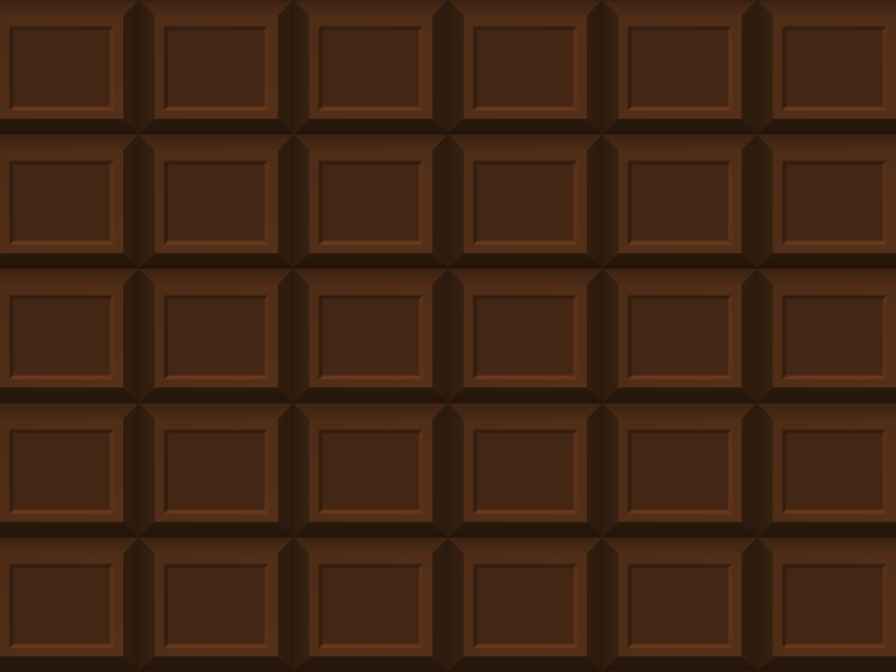
Write a Shadertoy shader that draws this pattern.

```glsl
// Distance to a rounded rectangle, negative inside
float roundedBox(vec2 p, vec2 halfSize, float radius) {
    vec2 q = abs(p) - halfSize + radius;
    return length(max(q, 0.0)) + min(max(q.x, q.y), 0.0) - radius;
}

// Blends four face colours: side is 0 at left/bottom and 1 at right/top
vec3 shadeFaces(vec3 left, vec3 right, vec3 bottom, vec3 top, vec2 side, float horizontal) {
    return mix(mix(left, right, side.x), mix(bottom, top, side.y), horizontal);
}

void mainImage(out vec4 fragColor, in vec2 fragCoord) {
    // Five rows, with a vertical groove on the canvas centre line
    float pixel = 5.0 / iResolution.y;
    vec2 cell = vec2(1.15, 1.0);
    vec2 uv = vec2(fragCoord.x - 0.5 * iResolution.x, fragCoord.y) * pixel;
    vec2 p = (fract(uv / cell) - 0.5) * cell;

    vec2 edge = 0.5 * cell - abs(p);
    vec2 side = 0.5 + 0.5 * sign(p) * smoothstep(0.0, pixel, edge);
    float edgeDist = min(edge.x, edge.y);

    // Raised frame, a little brighter towards the lower right
    vec3 color = vec3(0.32, 0.18, 0.092) * (1.0 + 0.06 * (p.x - p.y));

    // Mitred outer bevel, lit from above
    float miter = smoothstep(-pixel, pixel, edge.x - edge.y);
    vec3 bevel = shadeFaces(vec3(0.195, 0.117, 0.060), vec3(0.178, 0.106, 0.052),
                            vec3(0.150, 0.088, 0.042), vec3(0.268, 0.152, 0.080), side, miter);
    float slope = clamp(edgeDist / 0.117, 0.0, 1.0);
    bevel *= mix(0.9, 1.1, slope);
    color = mix(bevel, color, smoothstep(0.117 - pixel, 0.117 + pixel, edgeDist));

    // Sunken panel
    vec2 panelPos = p + vec2(0.0, 0.009);
    vec2 panelHalf = vec2(0.392, 0.317);
    float panelDist = roundedBox(panelPos, panelHalf, 0.02);
    vec3 panel = vec3(0.265, 0.150, 0.083);

    // Rim: shaded at top and left, catching light at bottom and right
    vec2 inset = panelHalf - abs(panelPos);
    float rimMiter = smoothstep(-0.012, 0.012, inset.x - inset.y);
    vec3 rim = shadeFaces(vec3(0.190, 0.108, 0.056), vec3(0.370, 0.198, 0.098),
                          vec3(0.425, 0.225, 0.110), vec3(0.195, 0.110, 0.057), side, rimMiter);
    panel = mix(panel, rim, smoothstep(-0.046, -0.018, panelDist));
    color = mix(panel, color, smoothstep(-0.011 - pixel, pixel, panelDist));

    fragColor = vec4(color, 1.0);
}
```
